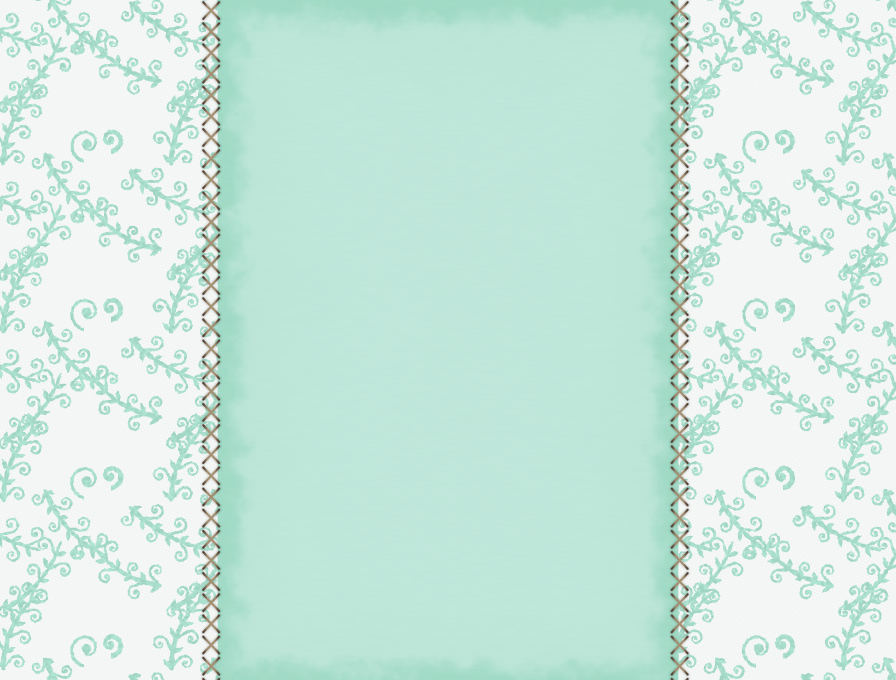
Give the GLSL for this background, as a Shadertoy shader.

```glsl
// A mint paper panel with brushed, worn edges lies over white scrollwork paper.
// Cross stitches bind both sides; the scrollwork is a repeating tile of vines
// that are walked step by step, each step growing a leaf and a curled tendril.

const float TAU = 6.2831853;
const float ASPECT = 1.3196;
const float TILE = 0.2474;
const float STITCH_STEP = 0.0311;
const vec2 PANEL_X = vec2(0.3205, 0.9990);
const vec2 SEAM_X = vec2(0.3110, 1.0010);

const vec3 WHITE = vec3(0.958, 0.966, 0.961);
const vec3 SCROLL = vec3(0.630, 0.850, 0.775);
const vec3 MINT = vec3(0.750, 0.904, 0.855);
const vec3 WORN = vec3(0.630, 0.855, 0.775);
const vec3 THREAD = vec3(0.640, 0.560, 0.440);
const vec3 THREAD_TIP = vec3(0.330, 0.260, 0.210);

float hash(vec2 p) {
    vec3 h = fract(vec3(p.xyx) * 0.1031);
    h += dot(h, h.yzx + 33.33);
    return fract((h.x + h.y) * h.z);
}

float noise(vec2 p) {
    vec2 i = floor(p), f = fract(p);
    f = f * f * (3.0 - 2.0 * f);
    return mix(mix(hash(i), hash(i + vec2(1, 0)), f.x),
               mix(hash(i + vec2(0, 1)), hash(i + vec2(1, 1)), f.x), f.y);
}

float fbm(vec2 p) {
    float sum = 0.0, gain = 0.5;
    for (int i = 0; i < 4; i++) {
        sum += gain * noise(p);
        p = p * 2.03 + 17.0;
        gain *= 0.5;
    }
    return sum;
}

vec2 heading(float angle) { return vec2(cos(angle), sin(angle)); }

vec2 wrapTile(vec2 p) { return p - round(p); }

// Segment from the origin to tip; swell thickens its middle into a leaf.
float stroke(vec2 p, vec2 tip, float width, float swell) {
    float h = clamp(dot(p, tip) / dot(tip, tip), 0.0, 1.0);
    return length(p - tip * h) - width - swell * sin(h * TAU * 0.5);
}

// Spiral entered at the origin along dir, winding toward the given side.
float curl(vec2 p, vec2 dir, float side, float radius, float width) {
    vec2 q = vec2(dot(p, dir), side * dot(p, vec2(-dir.y, dir.x)) - radius);
    float r = length(q), turns = 1.4;
    float turn = fract(0.4 - atan(q.x, -q.y) / TAU);
    float outer = turn <= 0.4 ? 1.0 : 0.0;
    float lap = turn + clamp(round(turns * r / radius - turn), 0.0, outer);
    float line = abs(r - radius * lap / turns) - width * (0.7 + 0.3 * lap);
    return min(line, r - radius * 0.27);
}

// A bending stem with alternating tendrils and leaves.
float vine(vec2 p, vec2 pos, float angle, float bend, float seed) {
    float d = 1.0, side = 1.0;
    for (int i = 0; i < 6; i++) {
        float age = float(i) / 6.0;
        float vary = hash(vec2(seed, float(i) + 3.0));
        vec2 stem = heading(angle) * 0.088;
        vec2 branch = heading(angle + side * 0.65) * (0.045 + 0.045 * vary);
        vec2 leaf = heading(angle - side * 0.85) * (0.050 + 0.025 * vary);
        vec2 q = wrapTile(p - pos);
        d = min(d, stroke(q, stem, mix(0.013, 0.006, age), 0.003));
        d = min(d, stroke(q, branch, 0.006, 0.003));
        d = min(d, stroke(q, leaf, 0.002, 0.012));
        d = min(d, curl(wrapTile(p - pos - branch), normalize(branch), side,
                        0.034 + 0.014 * vary, 0.007));
        pos += stem;
        angle += bend;
        side = -side;
    }
    return d;
}

float scrollwork(vec2 p) {
    // Start point, heading and bend of each vine, with y running down.
    vec4 vines[5] = vec4[5](vec4(0.03, 0.62, -0.55, -0.13), vec4(0.27, 0.92, 1.15, -0.13),
        vec4(0.78, 1.02, 0.75, -0.10), vec4(0.95, 0.48, 3.35, 0.15), vec4(0.02, 0.97, -1.50, 0.16));
    float d = 1.0;
    for (int i = 0; i < 5; i++)
        d = min(d, vine(p, vines[i].xy, vines[i].z, vines[i].w, float(i) + 1.0));
    d = min(d, curl(wrapTile(p - vec2(0.50, 0.96)), heading(3.3), 1.0, 0.105, 0.009));
    return min(d, curl(wrapTile(p - vec2(0.66, 0.90)), heading(0.0), -1.0, 0.070, 0.014));
}

vec3 scrollPaper(vec2 p, float aa) {
    vec2 t = vec2(p.x, 1.0 - p.y) / TILE;
    float weave = sin((p.x + p.y) * 900.0) * sin((p.x - p.y) * 450.0);
    float d = scrollwork(t) + 0.008 * (noise(p * 330.0) - 0.5);
    float ink = 1.0 - smoothstep(-aa, aa, d * TILE);
    vec3 inkColor = SCROLL + 0.09 * (noise(p * 260.0) - 0.4);
    return mix(WHITE + 0.010 * weave, inkColor, ink * 0.94);
}

vec3 panelPaper(vec2 p) {
    float sides = min(p.x - PANEL_X.x, PANEL_X.y - p.x);
    float ends = min(p.y + 0.012, 1.0 - p.y);
    float edge = min(sides, ends) + 0.055 * (fbm(p * 38.0) - 0.47);
    float worn = 1.0 - smoothstep(0.004, 0.052, edge);
    float haze = 0.22 * exp(-max(min(sides, ends), 0.0) * 14.0);
    float grain = 0.007 * (noise(p * vec2(60.0, 420.0)) - 0.5) + 0.008 * (fbm(p * 9.0) - 0.47);
    return mix(MINT, WORN, clamp(worn * 0.85 + haze, 0.0, 1.0)) + grain;
}

// Column of crosses, dark where the thread enters the paper.
vec3 stitch(vec3 color, vec2 p, float seam, float aa) {
    vec2 q = abs(vec2(p.x - seam, (fract((1.0 - p.y) / STITCH_STEP) - 0.5) * STITCH_STEP));
    float d = stroke(q, vec2(0.0116, 0.0122), 0.0016, 0.0);
    color *= 1.0 - 0.10 * (1.0 - smoothstep(0.0, 0.004, d));
    vec3 thread = mix(THREAD, THREAD_TIP, smoothstep(0.005, 0.0115, q.x));
    return mix(color, thread, 1.0 - smoothstep(-aa, aa, d));
}

void mainImage(out vec4 fragColor, in vec2 fragCoord) {
    vec2 p = fragCoord / iResolution.xy * vec2(ASPECT, 1.0);
    float aa = 0.7 / iResolution.y;
    float inside = min(p.x - PANEL_X.x, PANEL_X.y - p.x);
    vec3 color = panelPaper(p);
    if (inside < aa) color = mix(scrollPaper(p, aa), color, smoothstep(-aa, aa, inside));
    color = stitch(color, p, SEAM_X.x, aa);
    color = stitch(color, p, SEAM_X.y, aa);
    fragColor = vec4(clamp(color, 0.0, 1.0), 1.0);
}
```
